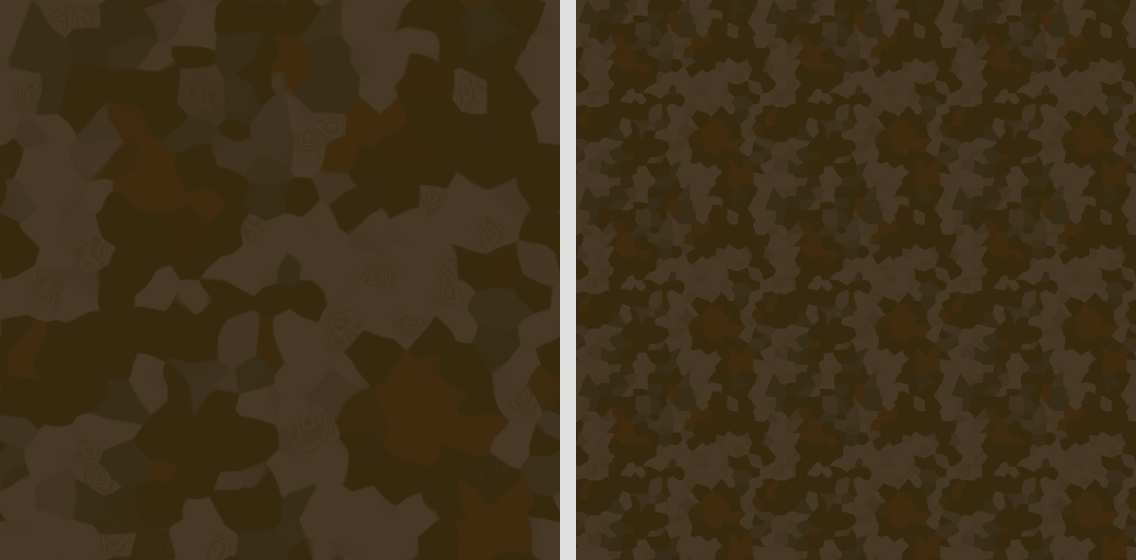
Left: one tile. Right: repeated 3 by 3.
A WebGL 1 fragment shader for this pattern:

```glsl
precision highp float;
// Muted camouflage of rounded patches: a wrapped Voronoi mosaic with weighted
// sites and bent borders. Each patch takes a flat colour from a smooth periodic
// field plus jitter; a few patches carry faint contour rings and soft shading.

uniform vec2 u_resolution;

#define CELLS 16.0        // patches along one side
#define SITE_JITTER 0.9   // irregularity of the patch positions
#define SIZE_SPREAD 0.38  // difference in patch size, rounds the borders
#define BEND 0.36         // border waviness, in patches
#define EDGE 0.06         // softness of the borders, in patches
#define TONE_BIAS -0.25   // balance of dark against light
#define TONE_JITTER 1.3   // how far a patch departs from the field
#define RING_SHARE 0.24   // part of the patches with rings
#define RING_DEPTH 0.3    // strength of the rings
#define RING_RATE 26.0    // ring density

const float TAU = 6.2832;
const vec3 RUST  = vec3(0.250, 0.167, 0.058);
const vec3 DARK  = vec3(0.213, 0.159, 0.054);
const vec3 OLIVE = vec3(0.219, 0.178, 0.088);
const vec3 UMBER = vec3(0.252, 0.199, 0.123);
const vec3 EARTH = vec3(0.283, 0.223, 0.150);

float hash(vec2 p) {
  return fract(sin(dot(p, vec2(127.1, 311.7))) * 43758.5453);
}

// Exact whole index in 0 .. period - 1, safe against rounding in mod.
vec2 wrapIndex(vec2 i, float period) {
  return floor(mod(i + 0.5, period));
}

// Value noise that repeats after a whole number of lattice steps.
float wrapNoise(vec2 uv, float period, float seed) {
  vec2 p = uv * period;
  vec2 f = fract(p);
  f = f * f * (3.0 - 2.0 * f);
  vec2 a = wrapIndex(floor(p), period) + seed;
  vec2 b = wrapIndex(floor(p) + 1.0, period) + seed;
  return mix(mix(hash(a), hash(vec2(b.x, a.y)), f.x),
             mix(hash(vec2(a.x, b.y)), hash(b), f.x), f.y);
}

// Balanced large-scale field: waves with whole frequencies, unit deviation.
float toneField(vec2 uv) {
  float sum = 0.0;
  for (int n = 0; n < 7; n++) {
    float k = float(n);
    float angle = 2.4 * k;
    vec2 freq = floor((1.6 + 0.4 * k) * vec2(cos(angle), sin(angle)) + 0.5);
    sum += cos(TAU * (dot(freq, uv) + hash(vec2(k, 5.0))));
  }
  return 0.53 * sum;
}

vec3 palette(float tone) {
  vec3 color = mix(RUST, DARK, smoothstep(-2.4, -1.4, tone));
  color = mix(color, OLIVE, smoothstep(-0.34, -0.2, tone));
  color = mix(color, UMBER, smoothstep(-0.06, 0.05, tone));
  return mix(color, EARTH, smoothstep(0.1, 0.28, tone));
}

// Colour of one patch; toSite points from the pixel to its centre.
vec3 patchColor(vec2 cell, vec2 toSite, vec2 uv) {
  vec2 id = wrapIndex(cell, CELLS);
  float tone = toneField((id + 0.5) / CELLS) + TONE_BIAS
             + TONE_JITTER * (2.0 * hash(id + 31.0) - 1.0);
  vec3 color = palette(tone);

  // Soft shading towards one side
  float angle = TAU * hash(id + 47.0);
  float slope = dot(toSite, vec2(cos(angle), sin(angle)));
  float shaded = step(0.6, hash(id + 53.0)) * smoothstep(-1.2, -0.2, tone);
  color = mix(color, OLIVE, 0.3 * shaded * smoothstep(0.1, 0.75, slope));

  // Faint contour rings, fading towards the border
  float ringed = step(1.0 - RING_SHARE, hash(id + 61.0)) * smoothstep(-0.9, -0.2, tone);
  float radius = length(toSite * vec2(1.0, 0.75)) + 0.8 * wrapNoise(uv, 40.0, 9.0);
  float ring = 0.5 + 0.5 * sin(RING_RATE * radius);
  float fade = 1.0 - smoothstep(0.3, 0.75, length(toSite));
  vec3 ringColor = mix(DARK, UMBER, step(tone, 0.0));
  return mix(color, ringColor, RING_DEPTH * ringed * fade * ring);
}

void main() {
  vec2 uv = gl_FragCoord.xy / u_resolution;
  vec2 bend = vec2(wrapNoise(uv, 20.0, 3.0), wrapNoise(uv, 20.0, 77.0)) - 0.5;
  vec2 p = uv * CELLS + BEND * bend;
  vec2 base = floor(p);

  // Two nearest weighted sites
  float d1 = 9.0, d2 = 9.0;
  vec2 cell1 = base, cell2 = base, toSite1 = vec2(0.0), toSite2 = vec2(0.0);
  for (int y = -2; y <= 2; y++) {
    for (int x = -2; x <= 2; x++) {
      vec2 cell = base + vec2(float(x), float(y));
      vec2 id = wrapIndex(cell, CELLS);
      vec2 jitter = SITE_JITTER * (vec2(hash(id), hash(id + 17.0)) - 0.5);
      vec2 toSite = cell + 0.5 + jitter - p;
      float d = length(toSite) - SIZE_SPREAD * hash(id + 23.0);
      if (d < d1) {
        d2 = d1; cell2 = cell1; toSite2 = toSite1;
        d1 = d; cell1 = cell; toSite1 = toSite;
      } else if (d < d2) {
        d2 = d; cell2 = cell; toSite2 = toSite;
      }
    }
  }

  // Blend across the border
  vec3 inner = patchColor(cell1, toSite1, uv);
  vec3 outer = patchColor(cell2, toSite2, uv);
  float inside = 0.5 + 0.5 * clamp((d2 - d1) / EDGE, 0.0, 1.0);
  gl_FragColor = vec4(mix(outer, inner, inside), 1.0);
}
```
